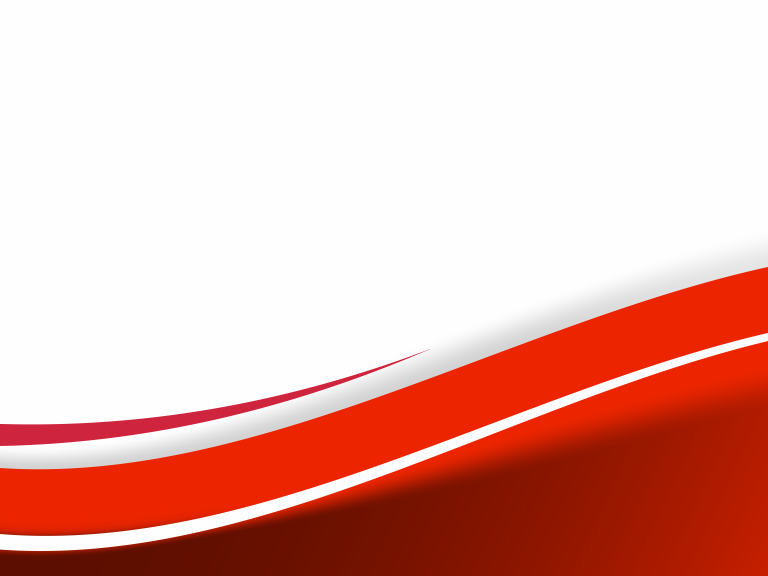
This background is drawn by a Shadertoy shader. Its source:

```glsl
// Cubic in x with coefficients from constant to cubic term
float curve(float x, vec4 k) {
    return k.x + x * (k.y + x * (k.z + x * k.w));
}

// Antialiased coverage of the region below an edge
float below(float y, float edge) {
    return clamp((edge - y) * iResolution.y + 0.5, 0.0, 1.0);
}

void mainImage(out vec4 fragColor, in vec2 fragCoord) {
    vec2 uv = fragCoord / iResolution.xy;
    float x = uv.x, y = uv.y;

    float bandTop = curve(x, vec4(0.1875, -0.09, 0.935, -0.496));
    float stripeTop = curve(x, vec4(0.0729, -0.11, 0.96, -0.501));
    float stripeBottom = stripeTop - 0.027 + 0.013 * x;
    float sliverTop = curve(x, vec4(0.264, -0.04, 0.486, 0.0));
    float sliverBottom = curve(x, vec4(0.2257, 0.026, 0.49, 0.0));

    vec3 white = vec3(0.996);
    vec3 red = vec3(0.925, 0.145, 0.0);
    vec3 crimson = vec3(0.81, 0.14, 0.24);

    // Soft grey shadow over the red band
    float shadowWidth = mix(0.04, 0.068, smoothstep(0.0, 0.65, x));
    float shadow = 1.0 - smoothstep(0.0, shadowWidth, y - bandTop);
    vec3 color = white - shadow * mix(0.17, 0.1, smoothstep(0.6, 1.0, x));

    // Tapered crimson sliver
    float sliver = below(y, sliverTop) * (1.0 - below(y, sliverBottom));
    color = mix(color, crimson, sliver * step(x, 0.56));

    // Red band, darkened along its lower left rim
    float rim = exp(-max(y - stripeTop, 0.0) / 0.006) * (1.0 - smoothstep(0.1, 0.35, x));
    color = mix(color, red * (1.0 - 0.35 * rim), below(y, bandTop));

    // White stripe
    color = mix(color, white, below(y, stripeTop));

    // Lower field: red fading into a dark diagonal gradient
    float diagonal = max(x - 0.35 * y, 0.0);
    vec3 dark = (0.36 + 0.42 * diagonal * diagonal) * vec3(1.0, 0.155, 0.0);
    float fadeCenter = stripeBottom - 0.08 * smoothstep(0.2, 1.0, x);
    float fadeWidth = mix(0.012, 0.04, smoothstep(0.2, 0.8, x));
    float fade = 1.0 - smoothstep(-fadeWidth, fadeWidth, y - fadeCenter);
    color = mix(color, mix(red, dark, fade), below(y, stripeBottom));

    fragColor = vec4(color, 1.0);
}
```
